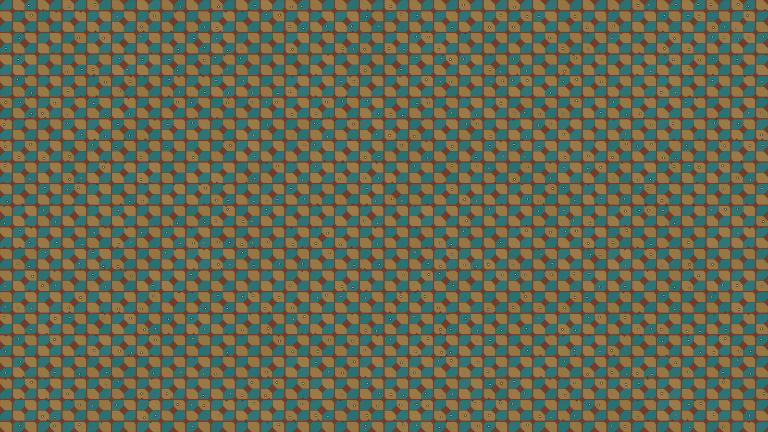
Give the GLSL for this pattern, as a WebGL 1 fragment shader.

```glsl
precision mediump float;
// Checkered tiles in teal and tan with rust grout, rotated square insets and small worn beads.

uniform vec2 u_resolution;

const vec2 REPEATS = vec2(31.0, 20.0);
const vec3 TEAL = vec3(0.18, 0.45, 0.45);
const vec3 TAN = vec3(0.60, 0.47, 0.27);
const vec3 RUST = vec3(0.47, 0.23, 0.16);
const vec3 DARK = vec3(0.14, 0.17, 0.15);
const vec3 PALE = vec3(0.72, 0.76, 0.62);
const float GROUT_HALF_WIDTH = 0.028;
const float SEAM_HALF_WIDTH = 0.010;
const float CORNER_RADIUS = 0.14;
const float CENTRE_RADIUS = 0.19;
const float BEAD_RADIUS = 0.058;
const float CHIP_RADIUS = 0.065;
const float BEAD_SHARE = 0.55;
const float CHIP_SHARE = 0.35;
const float TONE_VARIATION = 0.025;

float hash(vec2 cell, float seed) {
  vec3 p = fract(vec3(cell, seed) * vec3(0.1031, 0.1030, 0.0973));
  p += dot(p, p.yzx + 33.33);
  return fract((p.x + p.y) * p.z);
}

// Coverage of the inside of a distance field, softened over one pixel.
float fill(float d, float pixel) {
  return 1.0 - smoothstep(-0.5 * pixel, 0.5 * pixel, d);
}

float diamond(vec2 p, float radius) {
  return (abs(p.x) + abs(p.y) - radius) * 0.7071;
}

void main() {
  vec2 grid = gl_FragCoord.xy / u_resolution * REPEATS + 0.5;
  vec2 cell = mod(floor(grid), REPEATS);

  // Local units: tile height is one, with the origin at the tile centre.
  vec2 tileSize = vec2(u_resolution.x * REPEATS.y / (u_resolution.y * REPEATS.x), 1.0);
  vec2 p = (fract(grid) - 0.5) * tileSize;
  vec2 toEdge = 0.5 * tileSize - abs(p);
  float pixel = REPEATS.y / u_resolution.y;

  // Four quarters: tan on the rising diagonal, teal on the other.
  vec2 side = smoothstep(-0.5 * pixel, 0.5 * pixel, p) * 2.0 - 1.0;
  vec3 color = mix(TEAL, TAN, 0.5 + 0.5 * side.x * side.y);
  color += TONE_VARIATION * (hash(cell, 1.0) - 0.5);
  float seam = fill(min(abs(p.x), abs(p.y)) - SEAM_HALF_WIDTH, pixel);
  color = mix(color, DARK, 0.35 * seam);

  // Beads vary in place and presence, one candidate on each side of the tile.
  for (int i = 0; i < 2; i++) {
    float seed = 3.0 + 7.0 * float(i);
    float direction = float(i) * 2.0 - 1.0;
    vec2 site = vec2(0.18 + 0.18 * hash(cell, seed), 0.20 + 0.14 * hash(cell, seed + 1.0));
    site *= vec2(direction, hash(cell, seed + 2.0) < 0.5 ? -1.0 : 1.0);
    float present = step(hash(cell, seed + 3.0), BEAD_SHARE);
    float d = length(p - site);
    color = mix(color, DARK, 0.85 * present * fill(d - BEAD_RADIUS, pixel));
    color = mix(color, PALE, present * fill(d - 0.55 * BEAD_RADIUS, pixel));
  }

  // Small dark chips along the top and bottom edges.
  for (int i = 0; i < 2; i++) {
    float seed = 21.0 + 5.0 * float(i);
    float y = (float(i) - 0.5) * (1.0 - 2.0 * GROUT_HALF_WIDTH);
    vec2 site = vec2((hash(cell, seed) - 0.5) * 0.65, y);
    float present = step(hash(cell, seed + 1.0), CHIP_SHARE);
    color = mix(color, mix(RUST, DARK, 0.4), present * fill(diamond(p - site, CHIP_RADIUS), pixel));
  }

  // Rust grout and insets, with a thin dark rim around each inset.
  float centreRadius = CENTRE_RADIUS * (0.85 + 0.3 * hash(cell, 40.0));
  float inset = min(diamond(toEdge, CORNER_RADIUS), diamond(p, centreRadius));
  float grout = min(toEdge.x, toEdge.y) - GROUT_HALF_WIDTH;
  color = mix(color, DARK, 0.4 * fill(inset - 0.02, pixel));
  color = mix(color, RUST, fill(min(inset, grout), pixel));

  gl_FragColor = vec4(color, 1.0);
}
```
